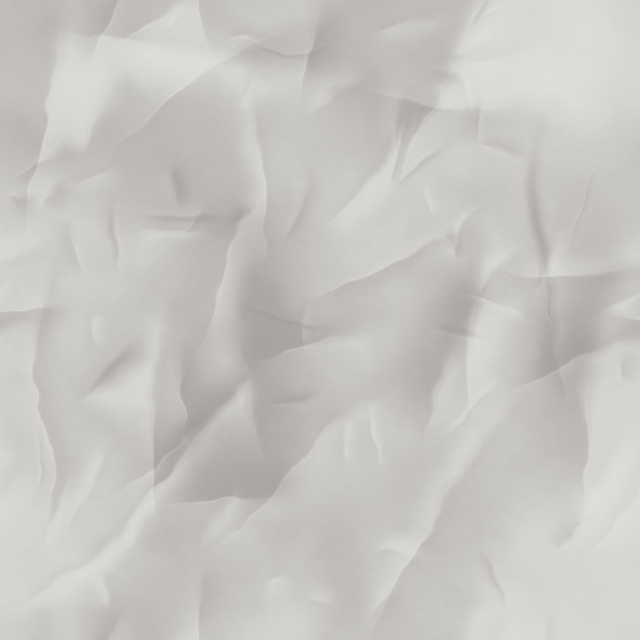
A three.js fragment shader for this texture:

```glsl
// Crumpled off-white paper under soft light. Broad cloudy noise gives the
// swells; scattered one-sided creases, each a crisp edge that fades into a
// smooth facet, give the folds. A faint fibre grain finishes the sheet.

#define FOLD_COUNT 36
#define NICK_COUNT 60
#define FOLD_STRENGTH 0.48
#define NICK_STRENGTH 0.32
#define SWELL_CONTRAST 1.10
#define MEAN_TONE 0.61
#define EDGE_SHARP 0.0015
#define EDGE_SOFT 0.030
#define GRAIN 0.032
#define SHADOW_COLOR vec3(0.652, 0.632, 0.620)
#define LIGHT_COLOR vec3(0.872, 0.873, 0.864)

varying vec2 vUv;

// Sine-free hashes
float hash21(vec2 p) {
  vec3 q = fract(p.xyx * 0.1031);
  q += dot(q, q.yzx + 33.33);
  return fract((q.x + q.y) * q.z);
}

vec4 hash14(float n) {
  vec4 q = fract(n * vec4(0.1031, 0.1030, 0.0973, 0.1099));
  q += dot(q, q.wzxy + 33.33);
  return fract((q.xxyz + q.yzzw) * q.zywx);
}

float valueNoise(vec2 p) {
  vec2 cell = floor(p);
  vec2 f = fract(p);
  f = f * f * f * (f * (f * 6.0 - 15.0) + 10.0);
  float low = mix(hash21(cell), hash21(cell + vec2(1.0, 0.0)), f.x);
  float high = mix(hash21(cell + vec2(0.0, 1.0)), hash21(cell + 1.0), f.x);
  return mix(low, high, f.y);
}

// Zero-centred broad light and shade
float swells(vec2 p) {
  float sum = 0.0;
  float weight = 0.55;
  for (int i = 0; i < 4; i++) {
    sum += weight * (valueNoise(p) - 0.5);
    p = mat2(0.8, 0.6, -0.6, 0.8) * p * 2.03 + 17.0;
    weight *= 0.48;
  }
  return sum;
}

// Bends straight creases into irregular ones
vec2 wrinkleWarp(vec2 p) {
  vec2 broad = vec2(valueNoise(p * 7.0 + 3.0), valueNoise(p * 7.0 + 41.0)) - 0.5;
  vec2 fine = vec2(valueNoise(p * 31.0 + 9.0), valueNoise(p * 31.0 + 63.0)) - 0.5;
  return p + broad * 0.032 + fine * 0.011;
}

// One crease: a facet on one side, a weaker opposite tone on the other
float crease(vec2 p, float seed, float halfLength, float width) {
  vec4 place = hash14(seed);
  vec4 shape = hash14(seed + 211.0);
  vec2 offset = fract(p - place.xy + 0.5) - 0.5;
  float angle = place.z < 0.28 ? 1.57 + (place.w - 0.5) * 0.5
                               : 0.52 + (place.w - 0.5) * 1.5;
  vec2 along = vec2(cos(angle), sin(angle));
  float x = dot(offset, along) / halfLength;
  float y = dot(offset, vec2(-along.y, along.x));
  y += (shape.x - 0.5) * 0.4 * halfLength * x * x;
  y *= shape.y < 0.5 ? -1.0 : 1.0;

  // The edge is crisp at one end and melts away at the other
  float melt = smoothstep(-0.5, 0.6, x + shape.w - 0.5);
  float soft = min(mix(EDGE_SHARP, EDGE_SOFT, melt), width * 0.5);
  float facet = exp(-y * y / (width * width));
  float back = -0.35 * exp(-y * y / (width * width * 0.3));
  float shade = mix(back, facet, smoothstep(-soft, soft, y));
  shade *= shape.z < 0.52 ? -1.0 : 0.85;

  float ridge = 0.45 * (1.0 - melt) * exp(-y * y / 0.000006);
  float reach = 1.0 - smoothstep(0.25, 1.0, abs(x));
  float wrapFade = 1.0 - smoothstep(0.34, 0.5, max(abs(offset.x), abs(offset.y)));
  return (shade + ridge) * reach * wrapFade * mix(0.45, 1.0, shape.w);
}

void main() {
  vec2 paper = wrinkleWarp(vUv);
  float tone = MEAN_TONE + SWELL_CONTRAST * swells(paper * 3.2 + 5.0);

  // Large folds
  for (int i = 0; i < FOLD_COUNT; i++) {
    float seed = float(i) * 3.0 + 7.0;
    vec4 size = hash14(seed + 503.0);
    tone += FOLD_STRENGTH * crease(paper, seed, mix(0.09, 0.27, size.x),
                                   mix(0.025, 0.12, size.y * size.y));
  }

  // Short sharp nicks
  for (int i = 0; i < NICK_COUNT; i++) {
    float seed = float(i) * 5.0 + 901.0;
    vec4 size = hash14(seed + 307.0);
    tone += NICK_STRENGTH * crease(paper, seed, mix(0.025, 0.080, size.x),
                                   mix(0.006, 0.026, size.y));
  }

  // Paper fibre, then a gentle roll-off of both extremes
  tone += GRAIN * (valueNoise(vUv * 260.0) + valueNoise(vUv * vec2(90.0, 190.0)) - 1.0);
  tone -= 0.60 * max(tone - 0.82, 0.0);
  tone += 0.55 * max(0.14 - tone, 0.0);
  gl_FragColor = vec4(mix(SHADOW_COLOR, LIGHT_COLOR, tone), 1.0);
}
```
